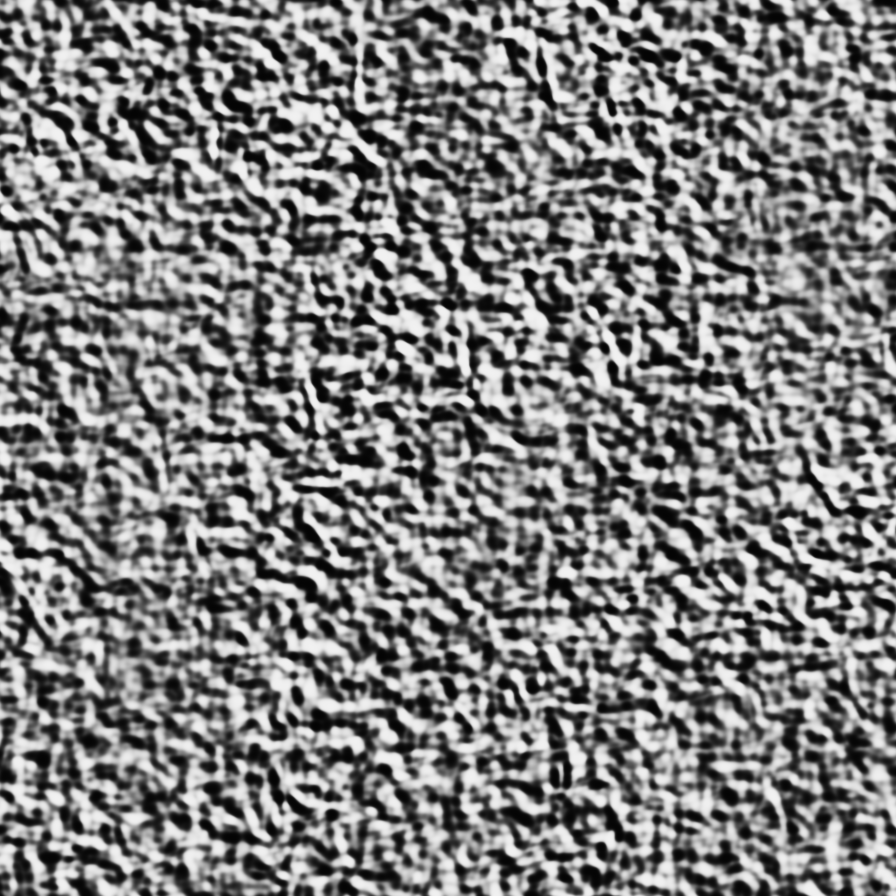
Reproduce this texture procedurally as a Shadertoy shader.

```glsl
#define GRAIN_SCALE vec2(42.0, 47.0)
#define FINE_SCALE vec2(77.0, 88.0)
#define FINE_AMOUNT 0.6
#define WEAVE_ROWS 39.0
#define WEAVE_AMOUNT 0.05
#define FIBRE_COUNT 44
#define FIBRE_WIDTH 0.004
#define FIBRE_HEIGHT 0.42
#define LIGHT_OFFSET vec2(0.0068, 0.0060)
#define CONTRAST 3.1
#define DARKEST 0.015
#define BRIGHTEST 0.945

const float TAU = 6.2831853;

float hash(vec2 p) {
    return fract(sin(dot(p, vec2(127.1, 311.7))) * 43758.5453);
}

// Dot product of a random unit gradient with the offset from its corner
float cornerSlope(vec2 cell, vec2 offset) {
    float angle = TAU * hash(cell);
    return dot(vec2(cos(angle), sin(angle)), offset);
}

float gradientNoise(vec2 p) {
    vec2 cell = floor(p);
    vec2 f = fract(p);
    vec2 u = f * f * f * (f * (f * 6.0 - 15.0) + 10.0);
    vec2 e = vec2(1.0, 0.0);
    float low = mix(cornerSlope(cell, f), cornerSlope(cell + e.xy, f - e.xy), u.x);
    float high = mix(cornerSlope(cell + e.yx, f - e.yx), cornerSlope(cell + e.xx, f - e.xx), u.x);
    return mix(low, high, u.y);
}

// Lumpy paper pulp with a faint horizontal weave
float grainHeight(vec2 p) {
    vec2 warped = p + 0.006 * vec2(gradientNoise(p * 19.0), gradientNoise(p * 19.0 + 51.3));
    float lumps = gradientNoise(warped * GRAIN_SCALE + 7.7);
    float fine = FINE_AMOUNT * gradientNoise(warped * FINE_SCALE + 131.2);
    float phase = WEAVE_ROWS * p.y + 1.6 * gradientNoise(p * 11.0 + 23.4);
    float patches = smoothstep(-0.3, 0.4, gradientNoise(p * 5.0 + 81.6));
    return lumps + fine + WEAVE_AMOUNT * patches * sin(TAU * phase);
}

// Scattered bent fibres: x is the signed height, y is the coverage
vec2 fibres(vec2 p) {
    vec2 result = vec2(0.0);
    for (int i = 0; i < FIBRE_COUNT; i++) {
        float id = float(i) + 1.0;
        vec2 centre = vec2(hash(vec2(id, 1.7)), hash(vec2(id, 5.3)));
        float angle = -mix(0.75, 1.6, hash(vec2(id, 9.1)));
        float halfLength = mix(0.02, 0.06, pow(hash(vec2(id, 13.9)), 1.6));
        float bend = 5.0 * (hash(vec2(id, 17.3)) - 0.5);
        float side = hash(vec2(id, 21.1)) < 0.7 ? 1.0 : -1.0;

        vec2 along = vec2(cos(angle), sin(angle));
        vec2 q = p - centre;
        float t = dot(q, along);
        float across = dot(q, vec2(-along.y, along.x)) - bend * t * t;
        float ends = 1.0 - smoothstep(0.5, 1.0, abs(t) / halfLength);
        float ridge = ends * exp(-across * across / (FIBRE_WIDTH * FIBRE_WIDTH));
        result.x += side * ridge;
        result.y = max(result.y, ridge);
    }
    return result;
}

float surfaceHeight(vec2 p) {
    vec2 fibre = fibres(p);
    return grainHeight(p) * (1.0 - 0.4 * fibre.y) + FIBRE_HEIGHT * fibre.x;
}

void mainImage(out vec4 fragColor, in vec2 fragCoord) {
    vec2 p = fragCoord / min(iResolution.x, iResolution.y);

    // Relief lit from the upper right, with raised lumps a little paler
    float relief = surfaceHeight(p - 0.5 * LIGHT_OFFSET) - surfaceHeight(p + 0.5 * LIGHT_OFFSET);
    float lit = relief + 0.55 * grainHeight(p);

    // Uneven contrast and tone across the sheet
    float contrast = CONTRAST * (1.0 + 0.6 * gradientNoise(p * 4.0 + 37.9));
    float tone = 0.45 * gradientNoise(p * 7.0 + 64.2) + 0.6 * gradientNoise(p * 17.0 + 12.8);
    float shade = 0.5 + 0.5 * tanh(contrast * lit + tone + 0.04);

    fragColor = vec4(vec3(mix(DARKEST, BRIGHTEST, shade)), 1.0);
}
```
